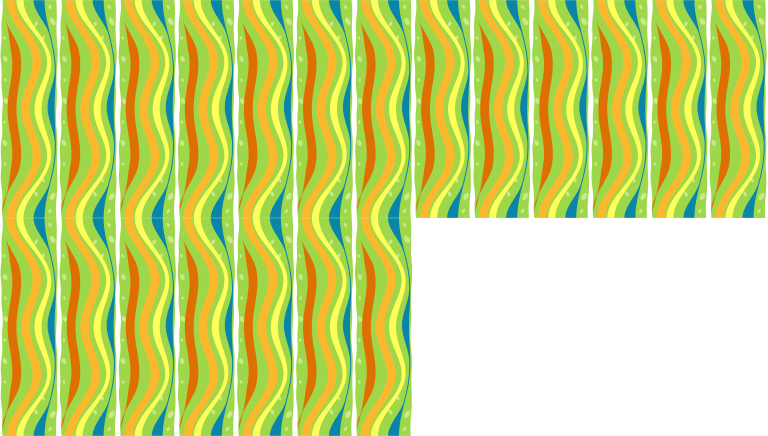
A WebGL 1 fragment shader for this pattern:

```glsl
precision highp float;

uniform vec2 u_resolution;

const float TAU = 6.2831853;
const vec2 GRID = vec2(13.0, 2.0);
const vec2 TILE = vec2(59.0, 218.0);
const float LAST_ROW_COUNT = 7.0;

const vec3 WHITE = vec3(1.0, 1.0, 0.995);
const vec3 GREEN = vec3(0.62, 0.845, 0.285);
const vec3 PALE_GREEN = vec3(0.78, 0.92, 0.55);
const vec3 RUST = vec3(0.87, 0.44, 0.01);
const vec3 ORANGE = vec3(0.98, 0.72, 0.18);
const vec3 YELLOW = vec3(1.0, 1.0, 0.36);
const vec3 BLUE = vec3(0.03, 0.52, 0.66);

float hash(float n) {
  return fract(sin(n * 12.9898) * 43758.5453);
}

// Box-filtered coverage of the span from left to right
float span(float x, float left, float right, float aa) {
  return clamp((x - left) / aa + 0.5, 0.0, 1.0)
       - clamp((x - right) / aa + 0.5, 0.0, 1.0);
}

float band(float x, float center, float halfWidth, float aa) {
  return span(x, center - halfWidth, center + halfWidth, aa);
}

// Periodic curve: mean, first harmonic, second harmonic
float wave(float t, vec3 k) {
  return k.x + k.y * cos(TAU * t) + k.z * cos(2.0 * TAU * t);
}

float bump(float distance, float radius) {
  return 1.0 - smoothstep(0.0, radius, distance);
}

// Tilted oval spot
float spot(vec2 p, vec2 center, float radius, float tilt, float aa) {
  vec2 d = p - center;
  d.x += tilt * d.y;
  float dist = length(d * vec2(1.0, 0.72)) - radius;
  return clamp(0.5 - dist / aa, 0.0, 1.0);
}

float spots(vec2 p, float aa) {
  float cover = 0.0;
  // Column along the left edge
  for (int i = 0; i < 7; i++) {
    float n = float(i);
    vec2 c = vec2(4.3 + 1.8 * hash(n + 2.0), 38.0 + 21.0 * n);
    cover = max(cover, spot(p, c, 1.2 + 0.9 * mod(n, 2.0), -0.2, aa));
  }
  // Clusters on both sides of the tile seam
  float fromSeam = p.y < 0.5 * TILE.y ? p.y : p.y - TILE.y;
  vec2 q = vec2(p.x, fromSeam);
  for (int i = 0; i < 4; i++) {
    float k = mod(float(i), 2.0);
    float side = i < 2 ? 1.0 : -1.0;
    vec2 inner = vec2(36.0 + 7.0 * k, side * (24.0 + 14.0 * k));
    vec2 outer = vec2(50.0 + 2.5 * k, side * (7.0 + 14.5 * k));
    cover = max(cover, spot(q, inner, 1.7, 0.3 * side, aa));
    cover = max(cover, spot(q, outer, 1.5 + 1.1 * k, -0.35 * side, aa));
  }
  return cover;
}

vec3 stripTile(vec2 p, float aa) {
  float t = p.y / TILE.y;
  float seam = min(t, 1.0 - t);

  // Strip with uneven torn edges
  float left = 1.7 + 0.8 * cos(TAU * t * 2.0) + 0.4 * sin(TAU * t * 7.0);
  float right = 56.7 - 0.5 * cos(TAU * t * 2.0) + 0.4 * sin(TAU * t * 5.0);
  float strip = span(p.x, left, right, aa);
  vec3 color = mix(GREEN, PALE_GREEN, spots(p, aa));

  // Flowing bands
  float rustHalf = 4.4 * smoothstep(0.09, 0.24, seam) + 0.7 * bump(abs(t - 0.93), 0.05);
  float rustCenter = wave(t, vec3(11.5, -5.0, -4.5));
  color = mix(color, RUST, band(p.x, rustCenter, rustHalf, aa));

  float orangeCenter = wave(t, vec3(27.0, -7.5, -9.0));
  color = mix(color, ORANGE, band(p.x, orangeCenter, 4.3, aa));

  float yellowCenter = wave(t, vec3(38.5, -9.0, -9.5));
  float yellowHalf = wave(t, vec3(2.7, 0.0, 0.8));
  color = mix(color, YELLOW, band(p.x, yellowCenter, yellowHalf, aa));

  // Blue ribbon swelling at the seam and the middle
  float blueRight = wave(t, vec3(52.0, -5.0, -2.5));
  float blueWidth = 1.0 + 10.0 * bump(seam, 0.16) + 6.0 * bump(abs(t - 0.49), 0.17);
  color = mix(color, BLUE, span(p.x, blueRight - blueWidth, blueRight, aa));

  // Faint hairline where tiles meet
  float hairline = band(p.y, TILE.y, 0.5, aa) + band(p.y, 0.0, 0.5, aa);
  color = mix(color, PALE_GREEN, 0.4 * hairline);
  return mix(WHITE, color, strip);
}

void main() {
  vec2 uv = gl_FragCoord.xy / u_resolution;
  vec2 cell = vec2(uv.x, 1.0 - uv.y) * GRID;
  vec2 id = floor(cell);
  float aa = TILE.x * GRID.x / u_resolution.x;
  float filled = id.y < 0.5 || id.x < LAST_ROW_COUNT ? 1.0 : 0.0;
  vec3 color = mix(WHITE, stripTile(fract(cell) * TILE, aa), filled);
  gl_FragColor = vec4(color, 1.0);
}
```
